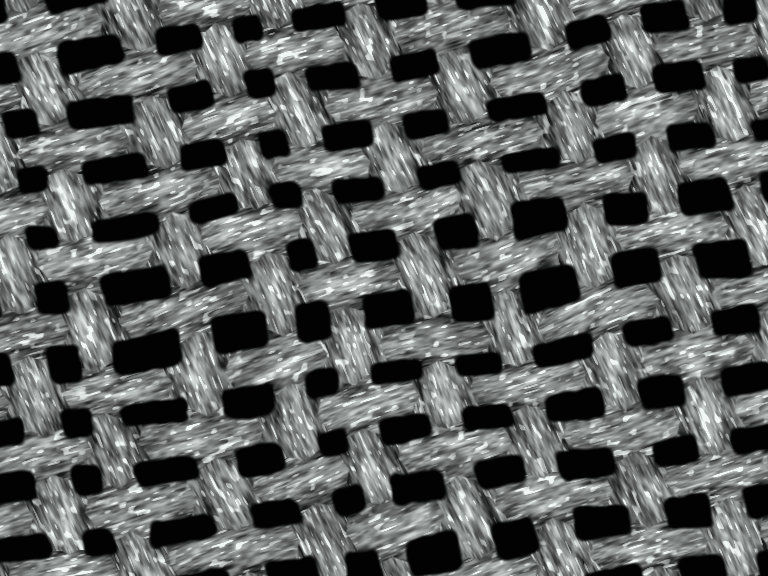
This texture is drawn by a Shadertoy shader. Its source:

```glsl
// Macro view of a loose plain-weave gauze: glinting grey yarns, slanted both ways, over black.

const float WARP_PITCH = 0.1446;  // spacing of the upright yarns, in canvas heights
const float WEFT_PITCH = 0.1085;  // spacing of the crosswise yarns
const float WARP_SLANT = 0.205;
const float WEFT_SLANT = 0.16;
const float WARP_RADIUS = 0.030;
const float WEFT_RADIUS = 0.0275;
const float PI = 3.14159;
const vec3 HOLE_COLOR = vec3(0.008);
const vec3 YARN_TINT = vec3(0.98, 1.01, 1.0);

float hash(vec2 p) {
    vec3 q = fract(p.xyx * 0.1031);
    q += dot(q, q.yzx + 33.33);
    return fract((q.x + q.y) * q.z);
}

float noise(vec2 p) {
    vec2 cell = floor(p);
    vec2 f = fract(p);
    f = f * f * (3.0 - 2.0 * f);
    float low = mix(hash(cell), hash(cell + vec2(1, 0)), f.x);
    float high = mix(hash(cell + vec2(0, 1)), hash(cell + vec2(1, 1)), f.x);
    return mix(low, high, f.y);
}

float smoothMin(float a, float b, float k) {
    float h = max(k - abs(a - b), 0.0) / k;
    return min(a, b) - h * h * k * 0.25;
}

// Returns the offset from the nearest unevenly spaced yarn, and its index.
vec2 nearestYarn(float lane, float seed) {
    float id = floor(lane + 0.5);
    float shift = 0.26 * (hash(vec2(id + 20.0, seed)) - 0.5);
    return vec2(lane - id - shift, id);
}

// Signed distance to a yarn whose thickness and edges vary along its length.
float yarnDistance(float across, float along, float radius, float seed) {
    float swell = 0.8 + 0.4 * noise(vec2(along * 9.0, seed * 7.3));
    float fray = noise(vec2(along * 60.0, seed * 3.1 + sign(across) * 5.0)) - 0.5;
    return abs(across) - radius * swell - 0.004 * fray;
}

// Brightness of twisted fibres; q is (across, along), lift is -1 under to 1 over.
float fibreTone(vec2 q, float radius, float lift, float twist, float seed) {
    float rim = clamp(abs(q.x) / radius, 0.0, 1.2);
    q.x += twist * q.y;
    vec2 origin = vec2(seed * 17.0, seed * 9.0) + 50.0;
    float strands = noise(q * vec2(150.0, 38.0) + origin);
    float fine = noise(q * vec2(310.0, 85.0) + origin.yx);
    float clumps = noise(q * vec2(45.0, 18.0) + origin);
    float glint = smoothstep(0.66, 0.88, noise(q * vec2(190.0, 70.0) + origin + 31.0));
    float raised = 0.5 + 0.5 * lift;
    float tone = 0.51 + 0.08 * lift - 0.15 * rim * rim;
    tone += mix(0.24, 0.46, raised) * (strands - 0.5);
    tone += 0.28 * (fine - 0.5) + 0.16 * (clumps - 0.5);
    return tone + glint * mix(0.10, 0.38, raised);
}

// Darkens a low yarn beside the one that crosses above it.
float contactShadow(float otherDistance, float lift) {
    float below = smoothstep(0.5, -0.6, lift);
    return 1.0 - 0.3 * below * (1.0 - smoothstep(0.0, 0.022, otherDistance));
}

void mainImage(out vec4 fragColor, in vec2 fragCoord) {
    vec2 p = fragCoord / iResolution.y;

    // Gentle distortion of the whole cloth
    vec2 bend = vec2(noise(p * 4.0 + 11.0), noise(p * 4.5 + 47.0)) - 0.5;
    vec2 cloth = p + bend * vec2(0.022, 0.026);

    // Lane coordinates of both yarn directions
    float drop = 1.0 - cloth.y;
    float warpLane = (cloth.x + 0.082 - WARP_SLANT * drop) / WARP_PITCH;
    float weftLane = (drop - 0.057 + WEFT_SLANT * cloth.x) / WEFT_PITCH;
    vec2 warp = nearestYarn(warpLane, 3.0);
    vec2 weft = nearestYarn(weftLane, 8.0);
    vec2 warpPos = vec2(warp.x * WARP_PITCH, p.y);
    vec2 weftPos = vec2(weft.x * WEFT_PITCH, p.x);
    float warpSeed = warp.y + 20.0;
    float weftSeed = weft.y + 60.0;
    float warpDist = yarnDistance(warpPos.x, warpPos.y, WARP_RADIUS, warpSeed);
    float weftDist = yarnDistance(weftPos.x, weftPos.y, WEFT_RADIUS, weftSeed);

    // Alternate over and under at each crossing
    float warpLift = cos(PI * (warp.y + weftLane));
    float weftLift = -cos(PI * (weft.y + warpLane));
    float lead = 0.028 * (warpLift - weftLift) - warpDist + weftDist;
    float warpOnTop = smoothstep(-0.004, 0.004, lead);

    // Shade both yarns and keep the upper one
    float warpTone = fibreTone(warpPos, WARP_RADIUS, warpLift, 0.22, warpSeed);
    float weftTone = fibreTone(weftPos, WEFT_RADIUS, weftLift, 0.16, weftSeed);
    warpTone *= contactShadow(weftDist, warpLift);
    weftTone *= contactShadow(warpDist, weftLift);
    float tone = clamp(mix(weftTone, warpTone, warpOnTop), 0.1, 0.96);

    // Cut rounded holes with soft edges
    float edge = max(0.0035, 1.0 / iResolution.y);
    float clothDist = smoothMin(warpDist, weftDist, 0.014);
    float cover = 1.0 - smoothstep(-edge, edge, clothDist);
    fragColor = vec4(mix(HOLE_COLOR, tone * YARN_TINT, cover), 1.0);
}
```
